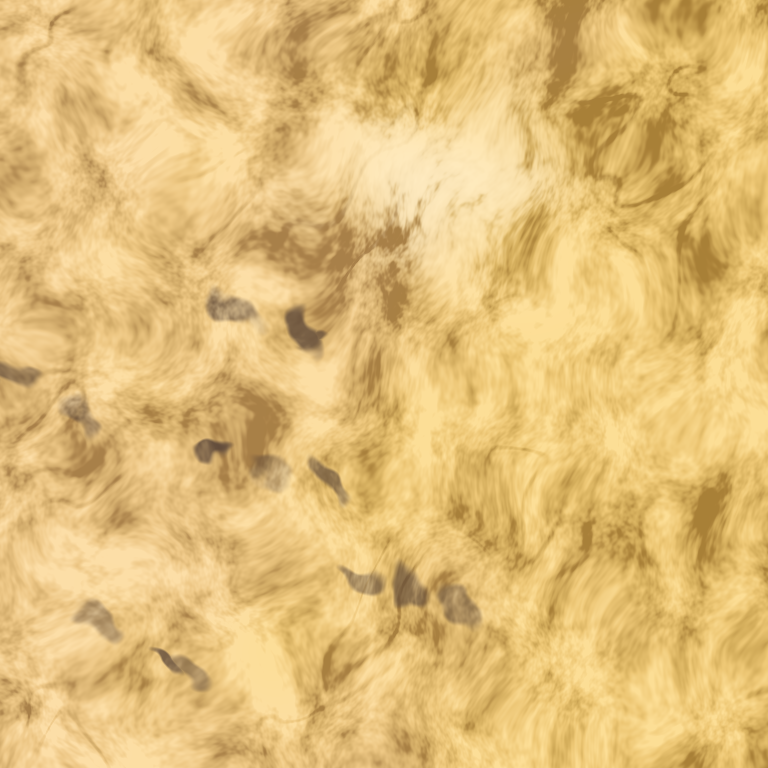
Reproduce this texture procedurally as a WebGL 1 fragment shader.

```glsl
precision highp float;
uniform vec2 u_resolution;

#define MEAN_TONE 0.575
#define BROAD_AMOUNT 0.42
#define MOTTLE_SCALE 9.0
#define MOTTLE_AMOUNT 0.68
#define STAIN_DEPTH 0.17
#define CRACK_DEPTH 0.30
#define FOLD_DEPTH 0.16
#define FLECK_SIZE 0.025
#define INK_STRENGTH 0.90

const vec3 BROWN = vec3(0.66, 0.50, 0.25);
const vec3 OCHRE = vec3(0.84, 0.69, 0.40);
const vec3 SAND  = vec3(0.93, 0.78, 0.49);
const vec3 CREAM = vec3(0.99, 0.87, 0.62);
const vec3 CHALK = vec3(1.00, 0.93, 0.78);
const vec3 INK   = vec3(0.35, 0.27, 0.22);

float hash(vec2 p) {
  return fract(sin(dot(p, vec2(127.1, 311.7))) * 43758.55);
}

mat2 rotation(float a) {
  float c = cos(a), s = sin(a);
  return mat2(c, s, -s, c);
}

float cornerSlope(vec2 cell, vec2 offset) {
  float a = 6.2832 * hash(cell);
  return dot(vec2(cos(a), sin(a)), offset);
}

float gradientNoise(vec2 p) {
  vec2 i = floor(p), f = fract(p);
  vec2 w = f * f * f * (f * (f * 6.0 - 15.0) + 10.0);
  vec2 e = vec2(1.0, 0.0);
  return mix(mix(cornerSlope(i, f), cornerSlope(i + e, f - e), w.x),
             mix(cornerSlope(i + e.yx, f - e.yx), cornerSlope(i + 1.0, f - 1.0), w.x), w.y);
}

float fbm(vec2 p) {
  float sum = 0.0, amp = 1.0;
  for (int i = 0; i < 5; i++) {
    sum += amp * gradientNoise(p);
    p = rotation(0.6) * p * 2.03 + 17.3;
    amp *= 0.73;
  }
  return sum;
}

// Soft elliptical weight, 1 at the centre
float blob(vec2 p, vec2 radius) {
  p /= radius;
  return exp(-dot(p, p));
}

// Dark vertical crease with a lit edge on its left
float fold(float d) {
  return 0.8 * exp(-pow(abs(d + 0.011) / 0.010, 2.0)) - exp(-pow(abs(d) / 0.007, 2.0));
}

// Clusters of short ragged strokes, mostly falling to the right
float inkFlecks(vec2 p) {
  vec2 ragged = p + 0.011 * vec2(gradientNoise(p * 42.0), gradientNoise(p * 42.0 + 31.0))
                  + 0.024 * vec2(gradientNoise(p * 21.0 + 7.0), gradientNoise(p * 21.0 + 53.0));
  float ink = 0.0;
  for (int i = 0; i < 5; i++) {
    float k = float(i);
    vec2 cluster = vec2(0.02, 0.10) + vec2(0.66, 0.60) * fract(0.5 + k * vec2(0.755, 0.570));
    for (int j = 0; j < 3; j++) {
      vec2 id = vec2(k + 3.0, float(j) + 11.0);
      vec2 jitter = vec2(hash(id), hash(id + 40.0)) - 0.5;
      vec2 centre = cluster + (float(j) - 1.0) * vec2(0.058, -0.026) + 0.06 * jitter;
      vec2 q = rotation(0.5 + 1.5 * jitter.x) * (ragged - centre);
      float size = FLECK_SIZE * mix(0.65, 1.15, hash(id + 80.0));
      float shape = length(q / (size * vec2(1.35, 0.62)));
      float density = mix(0.5, 1.0, hash(id + 120.0));
      ink = max(ink, density * (1.0 - smoothstep(0.65, 1.25, shape)));
    }
  }
  return ink;
}

vec3 parchment(float t) {
  vec3 c = mix(BROWN, OCHRE, smoothstep(-0.06, 0.36, t));
  c = mix(c, SAND, clamp((t - 0.33) / 0.27, 0.0, 1.0));
  return mix(c, CREAM, clamp((t - 0.60) / 0.38, 0.0, 1.0));
}

void main() {
  vec2 p = gl_FragCoord.xy / u_resolution.y;
  float broad = gradientNoise(p * 3.3 + 4.0) + 0.5 * gradientNoise(p * 7.0 + 21.0);
  vec2 warp = vec2(gradientNoise(p * 8.0), gradientNoise(p * 8.0 + 61.0));

  // Mottled, crumpled surface, drawn out upwards on the right
  vec2 stretch = mix(vec2(1.0), vec2(1.3, 0.8), smoothstep(0.3, 0.8, p.x));
  float mottle = fbm(rotation(0.25) * p * stretch * MOTTLE_SCALE + 0.5 * warp);
  float grain = gradientNoise(p * 95.0 + 3.0 * warp);
  float tone = MEAN_TONE + BROAD_AMOUNT * broad + MOTTLE_AMOUNT * mottle + 0.14 * grain;

  // Slanting stain band and the shaded upper right
  vec2 soft = p + 0.07 * warp;
  float band = exp(-pow(abs(soft.y - 0.47 + 0.13 * p.x) / 0.07, 2.0));
  float shade = blob(rotation(0.8) * (soft - vec2(0.80, 0.83)), vec2(0.19, 0.10));
  tone -= STAIN_DEPTH * (band + 1.2 * shade);

  // Short cracks following the wrinkles
  float ridge = abs(gradientNoise(rotation(0.7) * p * vec2(13.0, 7.0) + 0.9 * warp + 9.0));
  float crackGate = smoothstep(0.0, 0.35, gradientNoise(p * 5.0 + 35.0) + 0.45 * shade);
  tone -= CRACK_DEPTH * crackGate * (1.0 - smoothstep(0.01, 0.08, ridge));

  // Two vertical folds
  float wobble = 0.003 * gradientNoise(vec2(p.y * 9.0, 2.0));
  float worn = 0.8 + 0.9 * gradientNoise(vec2(5.0, p.y * 6.0));
  float middleSpan = smoothstep(0.33, 0.40, p.y) * (1.0 - smoothstep(0.88, 0.97, p.y));
  float rightSpan = smoothstep(0.10, 0.25, p.y);
  tone += FOLD_DEPTH * worn * (fold(p.x - 0.915 + wobble) * rightSpan
                             + 0.5 * fold(p.x - 0.446 + wobble) * middleSpan);

  // Colour: greyer on the left, yellower on the right
  vec3 color = parchment(tone);
  color.b += mix(0.035, -0.035, smoothstep(0.15, 0.85, p.x + 0.5 * broad));

  // Rubbed pale patch with a broken edge
  float rubbed = blob(p + 0.06 * warp - vec2(0.57, 0.76), vec2(0.15, 0.11));
  rubbed *= smoothstep(-0.35, 0.45, mottle + 0.5 * rubbed);
  color = mix(color, CHALK, 0.85 * rubbed);

  // Ink remains, worn through by the surface
  float ink = inkFlecks(p) * clamp(0.88 - 0.6 * mottle, 0.35, 1.0);
  color = mix(color, INK, INK_STRENGTH * ink);
  gl_FragColor = vec4(clamp(color, 0.0, 1.0), 1.0);
}
```
